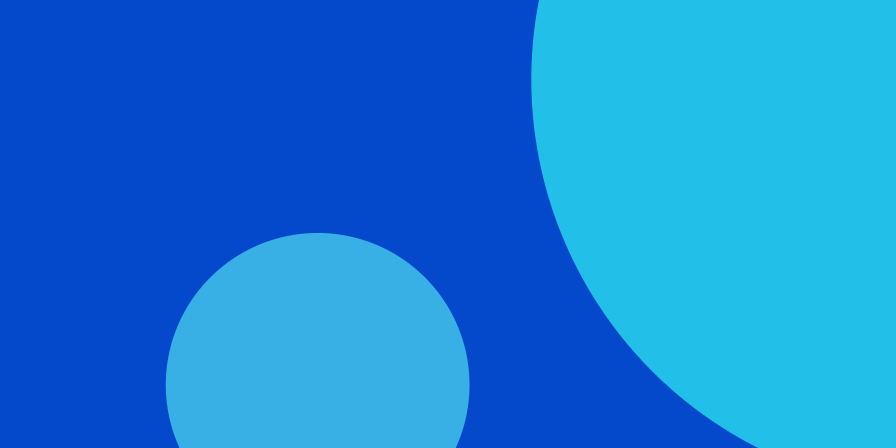
This background is drawn by a Shadertoy shader. Its source:

```glsl
// Two flat discs, one cyan and one pale blue, cropped by the edges of a deep blue field.

const vec3 DEEP_BLUE = vec3(0.016, 0.282, 0.800);
const vec3 CYAN      = vec3(0.133, 0.753, 0.914);
const vec3 PALE_BLUE = vec3(0.220, 0.686, 0.898);

// Signed distance to a circle, negative inside
float circleDistance(vec2 point, vec2 center, float radius) {
    return length(point - center) - radius;
}

// Coverage of a shape, with an edge one pixel wide
float coverage(float signedDistance, float pixelSize) {
    return clamp(0.5 - signedDistance / pixelSize, 0.0, 1.0);
}

// Paints a disc over the given colour
vec3 paintDisc(vec3 base, vec3 tint, vec2 point, vec2 center, float radius, float pixelSize) {
    float signedDistance = circleDistance(point, center, radius);
    return mix(base, tint, coverage(signedDistance, pixelSize));
}

void mainImage(out vec4 fragColor, in vec2 fragCoord) {
    // Canvas units: height is 1, origin at the lower left
    float pixelSize = 1.0 / iResolution.y;
    vec2 point = fragCoord * pixelSize;

    vec3 color = DEEP_BLUE;

    // Large disc beyond the upper right
    color = paintDisc(color, CYAN, point, vec2(2.108, 0.823), 0.922, pixelSize);

    // Small disc at the lower left
    color = paintDisc(color, PALE_BLUE, point, vec2(0.709, 0.141), 0.339, pixelSize);

    fragColor = vec4(color, 1.0);
}
```
